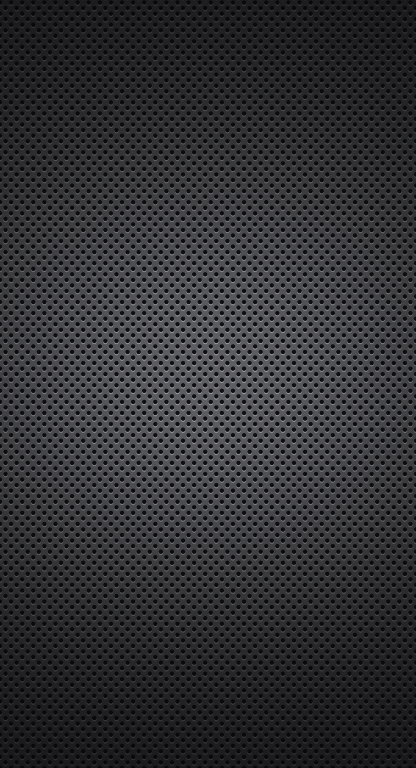
This pattern is drawn by a Shadertoy shader. Its source:

```glsl
// Perforated dark metal sheet: small round holes in a staggered square lattice,
// each with a bright crescent on its lower lip, under a soft central glow.
// Two interleaved fract grids place the holes; Gaussians shape the light.

const float HOLES_ACROSS = 37.5;              // lattice cells over the width
const float HOLE_RADIUS  = 0.195;             // in lattice cells
const float LIP_RADIUS   = 0.20;
const vec2  LIP_OFFSET   = vec2(0.0, -0.10);  // lip shifts below the hole
const vec2  GLOW_CENTER  = vec2(0.5, 0.515);  // fraction of the canvas
const vec2  GLOW_FALLOFF = vec2(7.0, 9.5);    // per squared canvas height
const float PLATE_DARK   = 0.085;
const float PLATE_LIGHT  = 0.375;
const float LIP_DARK     = 0.08;
const float LIP_LIGHT    = 0.24;
const float HOLE_DEPTH   = 0.10;              // share of plate light inside a hole
const vec3  STEEL_TINT   = vec3(0.985, 0.99, 1.04);
const vec3  HOLE_BASE    = vec3(0.025, 0.025, 0.032);

// Vector from the nearest hole centre in the staggered lattice.
vec2 nearestHole(vec2 p) {
    vec2 a = fract(p) - 0.5;
    vec2 b = fract(p + 0.5) - 0.5;
    return dot(a, a) < dot(b, b) ? a : b;
}

// Antialiased coverage of a disc centred on the origin.
float disc(vec2 p, float radius, float blur) {
    return 1.0 - smoothstep(-blur, blur, length(p) - radius);
}

void mainImage(out vec4 fragColor, in vec2 fragCoord) {
    // Broad glow, wider than the sheet and fading toward top and bottom
    vec2 fromGlow = (fragCoord - GLOW_CENTER * iResolution.xy) / iResolution.y;
    float glow = exp(-dot(GLOW_FALLOFF, fromGlow * fromGlow));

    // Lattice coordinates and edge softness of about one pixel
    float cellsPerPixel = HOLES_ACROSS / iResolution.x;
    float blur = max(0.6 * cellsPerPixel, 0.03);
    vec2 local = nearestHole(fragCoord * cellsPerPixel);

    // Plate, lit lower lip, then the hole
    float hole = disc(local, HOLE_RADIUS, blur);
    float lip = disc(local - LIP_OFFSET, LIP_RADIUS, blur);
    float plate = mix(PLATE_DARK, PLATE_LIGHT, glow);
    float lit = plate + lip * mix(LIP_DARK, LIP_LIGHT, glow);

    vec3 color = lit * STEEL_TINT;
    color = mix(color, HOLE_BASE + HOLE_DEPTH * plate * STEEL_TINT, hole);
    fragColor = vec4(color, 1.0);
}
```
